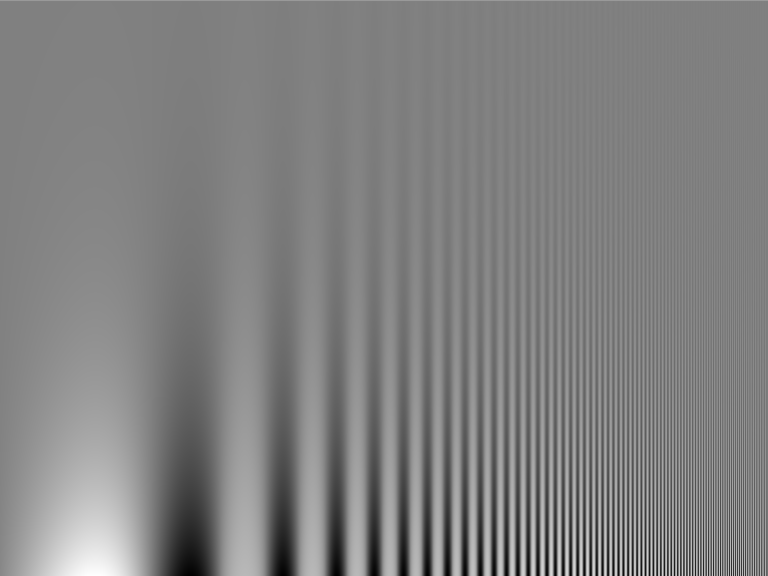
A WebGL 1 fragment shader for this background:

```glsl
precision highp float;
// Contrast sensitivity chart: vertical sine stripes on mid grey.
// Stripe frequency grows exponentially to the right, contrast decays
// exponentially upward, and each stripe is box filtered over one pixel.

uniform vec2 u_resolution;

const float TAU = 6.2831853;
const float MID_GREY = 0.5;
const float SWEEP_RATE = 5.914;     // exponential growth of frequency across the width
const float SWEEP_SCALE = 0.2217;   // cycles per unit of the exponential
const float SWEEP_OFFSET = 0.212;   // cycles removed so the left edge starts near zero
const float CONTRAST_DECAY = 4.8;   // contrast falloff over the height
const float RIM_HEIGHT = 0.0018;    // thin light line along the top
const float RIM_GREY = 0.6;

// Stripe phase in cycles.
float sweepPhase(float x) {
    return SWEEP_SCALE * exp(SWEEP_RATE * x) - SWEEP_OFFSET;
}

// Stripe frequency in cycles per unit of width.
float sweepFrequency(float x) {
    return SWEEP_SCALE * SWEEP_RATE * exp(SWEEP_RATE * x);
}

// Mean attenuation of a sine over a box holding the given number of cycles.
float boxAttenuation(float cycles) {
    float a = max(0.5 * TAU * cycles, 1e-4);
    return sin(a) / a;
}

// Sine sweep, filtered over the given width.
float filteredSweep(float x, float width) {
    float wave = sin(TAU * fract(sweepPhase(x)));
    return wave * boxAttenuation(sweepFrequency(x) * width);
}

// Highlight compression: none in the first stripe, strongest in the middle.
float shoulderAmount(float x) {
    return 2.5 * smoothstep(0.2, 0.29, x) - 1.7 * smoothstep(0.52, 0.75, x);
}

// Softly limit values above zero, leaving the shadows linear.
float softShoulder(float value, float amount) {
    return value / (1.0 + amount * max(value, 0.0));
}

void main() {
    vec2 uv = gl_FragCoord.xy / u_resolution;
    vec2 pixel = 1.0 / u_resolution;

    // Stripes, fading toward the top.
    float contrast = 0.5 * exp(-CONTRAST_DECAY * uv.y);
    float stripe = contrast * filteredSweep(uv.x, pixel.x);
    float grey = MID_GREY + softShoulder(stripe, shoulderAmount(uv.x));

    // Light rim, weighted by its coverage of the pixel.
    float rimStart = 1.0 - RIM_HEIGHT;
    float rim = clamp((uv.y + 0.5 * pixel.y - rimStart) / pixel.y, 0.0, 1.0);
    grey = mix(grey, RIM_GREY, rim);

    gl_FragColor = vec4(vec3(clamp(grey, 0.0, 1.0)), 1.0);
}
```
